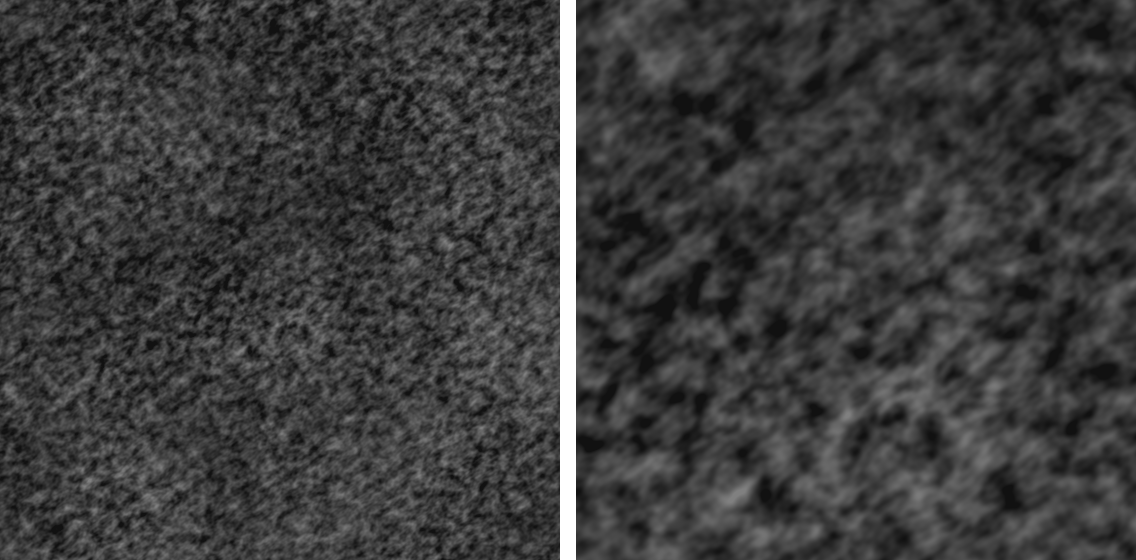
Left, the full canvas; right, a detail of the centre.
Write a Shadertoy shader that draws this texture.

```glsl
// Rough dark grey stone with slanted matted grains, small pits and soft cloudy patches.

const float BASE_GREY = 0.235;
const float GRAIN_CONTRAST = 0.225;
const float PATCH_CONTRAST = 0.105;
const float SIDE_TILT = 0.05;       // brighter towards the lower right
const float GRAIN_ANGLE = 0.62;     // radians above the horizontal
const float GRAIN_STRETCH = 0.72;   // below 1 lengthens grains along the angle
const float GRAIN_SCALE = 33.0;     // cells across the canvas, coarsest octave
const float WARP = 0.005;
const float DARKEST = 0.065;
const float BRIGHTEST = 0.50;

float hash(vec2 p) {
    return fract(sin(dot(p, vec2(127.1, 311.7))) * 43758.5453);
}

vec2 gradientAt(vec2 cell) {
    float angle = 6.28318 * hash(cell);
    return vec2(cos(angle), sin(angle));
}

// Gradient noise, roughly -0.7 to 0.7
float noise(vec2 p) {
    vec2 i = floor(p), f = fract(p);
    vec2 u = f * f * f * (f * (f * 6.0 - 15.0) + 10.0);
    vec2 e = vec2(1.0, 0.0);
    float a = dot(gradientAt(i), f);
    float b = dot(gradientAt(i + e.xy), f - e.xy);
    float c = dot(gradientAt(i + e.yx), f - e.yx);
    float d = dot(gradientAt(i + e.xx), f - e.xx);
    return mix(mix(a, b, u.x), mix(c, d, u.x), u.y);
}

// Slanted grains: the second octave carries the main clump size
float grains(vec2 p) {
    float c = cos(GRAIN_ANGLE), s = sin(GRAIN_ANGLE);
    vec2 q = vec2(c * p.x + s * p.y, c * p.y - s * p.x);
    q.x *= GRAIN_STRETCH;
    vec4 weights = vec4(0.55, 1.0, 0.72, 0.38);
    float sum = 0.0, scale = GRAIN_SCALE;
    for (int k = 0; k < 4; k++) {
        sum += weights[k] * noise(q * scale + 17.3 * float(k));
        scale *= 1.82;
    }
    return sum;
}

// Broad cloudy light and dark areas
float patches(vec2 p) {
    return noise(p * 3.0 + 5.7) + 0.6 * noise(p * 8.0 + 31.2);
}

void mainImage(out vec4 fragColor, in vec2 fragCoord) {
    vec2 p = fragCoord / iResolution.y;

    // Bend the grains so they do not line up
    vec2 bend = vec2(noise(p * 19.0 + 3.1), noise(p * 19.0 + 47.9));
    float grain = grains(p + WARP * bend);

    // Some areas are rougher than others
    float roughness = 1.0 + 0.45 * noise(p * 5.0 + 71.4);

    float grey = BASE_GREY + GRAIN_CONTRAST * roughness * grain;
    grey += PATCH_CONTRAST * patches(p);
    grey += SIDE_TILT * (0.7 * (p.x - 0.5) - 0.4 * (p.y - 0.5));

    fragColor = vec4(vec3(clamp(grey, DARKEST, BRIGHTEST)), 1.0);
}
```
